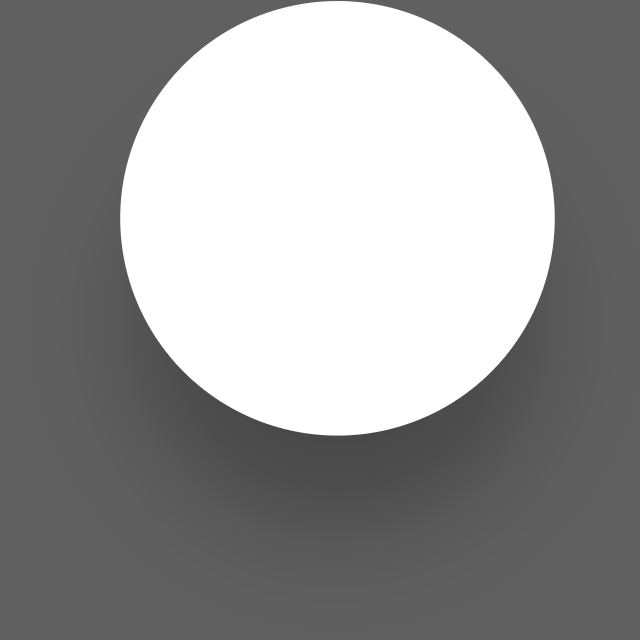
A WebGL 2 fragment shader for this background:

```glsl
#version 300 es
precision highp float;
// A white disc floating over a grey ground, with a soft shadow falling below it.

uniform vec2 u_resolution;
out vec4 fragColor;

const vec3 GROUND_COLOR = vec3(0.376);
const vec3 DISC_COLOR = vec3(1.0);
const vec2 DISC_CENTER = vec2(0.5273, 0.6589);
const float DISC_RADIUS = 0.3395;
const vec2 SHADOW_OFFSET = vec2(0.0, -0.163);
const float SHADOW_RADIUS = 0.312;
const float SHADOW_BLUR = 0.08;
const float SHADOW_OPACITY = 0.25;

float circleDistance(vec2 p, vec2 center, float radius) {
    return length(p - center) - radius;
}

// Coverage of a Gaussian-blurred edge, using a tanh fit of the normal integral.
float blurredEdge(float dist, float blur) {
    float x = clamp(dist / blur, -4.0, 4.0);
    return 0.5 - 0.5 * tanh(0.7979 * (x + 0.0447 * x * x * x));
}

void main() {
    vec2 uv = gl_FragCoord.xy / u_resolution;
    float pixel = 1.0 / min(u_resolution.x, u_resolution.y);

    // Shadow
    float shadowDist = circleDistance(uv, DISC_CENTER + SHADOW_OFFSET, SHADOW_RADIUS);
    float shadow = SHADOW_OPACITY * blurredEdge(shadowDist, SHADOW_BLUR);
    vec3 color = GROUND_COLOR * (1.0 - shadow);

    // Disc with a smooth rim
    float discDist = circleDistance(uv, DISC_CENTER, DISC_RADIUS);
    float disc = clamp(0.5 - discDist / pixel, 0.0, 1.0);
    color = mix(color, DISC_COLOR, disc);

    fragColor = vec4(color, 1.0);
}
```
